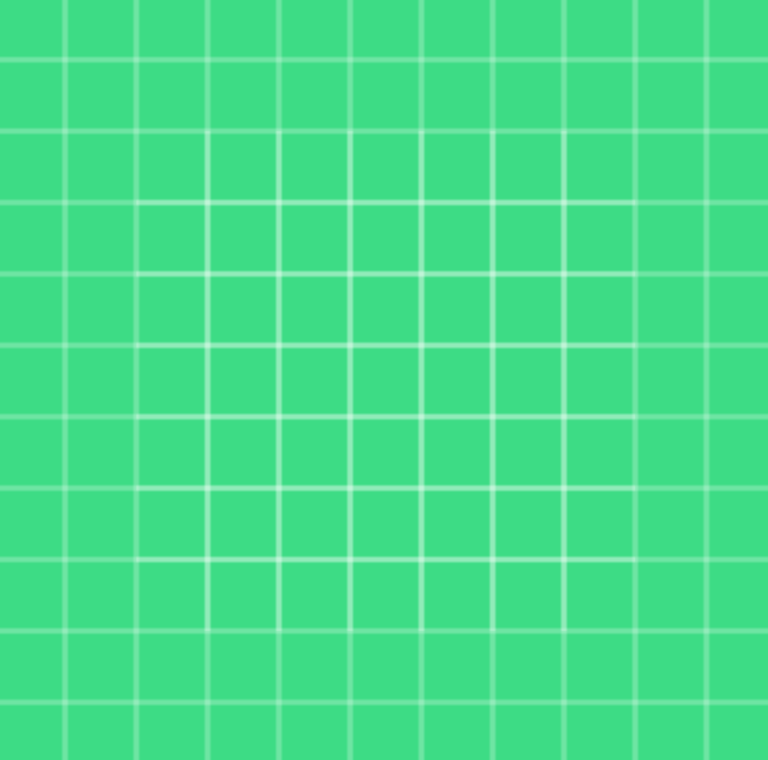
Give the GLSL for this pattern, as a Shadertoy shader.

```glsl
// Pale square grid on green, with brighter lines inside a central block of cells.

const vec3 GREEN = vec3(0.24, 0.862, 0.52);
const vec2 FIRST_LINE = vec2(0.0847, 0.0751); // lower-left crossing, in canvas widths
const vec2 PITCH = vec2(0.0928, 0.09297);     // spacing of the lines
const float GRID_CENTER = 4.5;                // middle of lines 0 to 9
const float BLOCK_HALF = 3.5;                 // half size of the bright block, in cells
const float FAINT = 0.25;
const float BRIGHT = 0.43;

// Soft stripe: 1 on the axis, half strength at halfWidth
float stripe(float dist, float halfWidth, float blur) {
    return 1.0 - smoothstep(halfWidth - blur, halfWidth + blur, dist);
}

// Opacity of the nearest line across one axis; along is the position on that line
float lineOpacity(float across, float along, float pitch, float halfWidth, float pixel) {
    float index = round(across);
    float dist = abs(across - index) * pitch;
    float blur = max(0.0024, pixel);

    // Only lines strictly inside the block brighten, and only between its borders
    float insideBlock = step(abs(index - GRID_CENTER), BLOCK_HALF - 0.5);
    float end = pixel / pitch;
    float withinEnds = 1.0 - smoothstep(BLOCK_HALF - end, BLOCK_HALF + end, abs(along - GRID_CENTER));
    return stripe(dist, halfWidth, blur) * mix(FAINT, BRIGHT, insideBlock * withinEnds);
}

void mainImage(out vec4 fragColor, in vec2 fragCoord) {
    float pixel = 1.0 / iResolution.x;
    vec2 grid = (fragCoord * pixel - FIRST_LINE) / PITCH;

    float vertical = lineOpacity(grid.x, grid.y, PITCH.x, 0.0037, pixel);
    float horizontal = lineOpacity(grid.y, grid.x, PITCH.y, 0.0035, pixel);

    // Translucent white layers add up at the crossings
    vec3 color = mix(GREEN, vec3(1.0), vertical);
    color = mix(color, vec3(1.0), horizontal);
    fragColor = vec4(color, 1.0);
}
```
